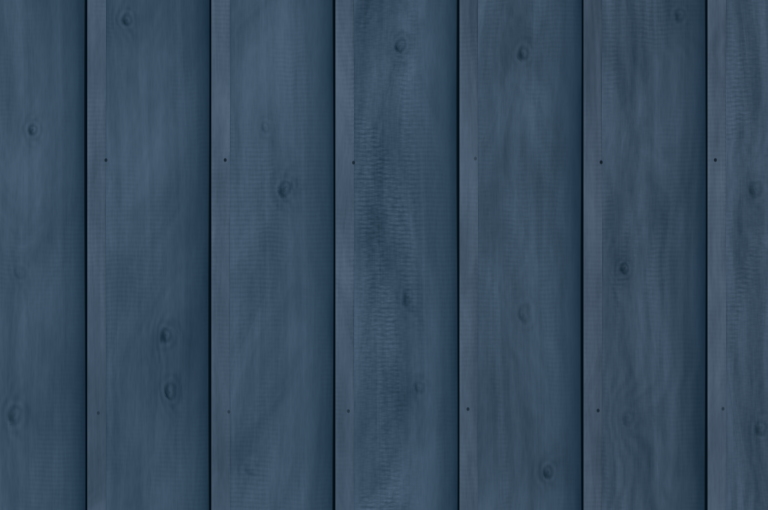
Give the GLSL for this texture, as a Shadertoy shader.

```glsl
#define PITCH 0.2433        // board spacing, in canvas heights
#define FIRST_EDGE 0.170    // left edge of the first whole board
#define BATTEN_WIDTH 0.0375
#define SEAM_WIDTH 0.0042
#define SHADOW_REACH 0.032
#define SAW_LINES 112.0
#define RING_DENSITY 230.0
#define DEEP_BLUE vec3(0.09, 0.17, 0.23)
#define PALE_BLUE vec3(0.30, 0.38, 0.46)
#define SHADE_BLUE vec3(0.05, 0.14, 0.21)
#define SEAM_COLOR vec3(0.02, 0.06, 0.09)

float hash(vec2 p) {
    vec3 q = fract(vec3(p.xyx) * 0.1031);
    q += dot(q, q.yzx + 33.33);
    return fract((q.x + q.y) * q.z);
}

// Warped sine octaves, roughly -1 to 1
float layeredSines(vec2 p, float seed) {
    float sum = 0.0, amp = 0.6;
    for (int i = 0; i < 5; i++) {
        p = mat2(0.8, 0.6, -0.6, 0.8) * p * 1.8 + sin(p.yx * 1.3 + seed);
        sum += amp * sin(p.x) * cos(p.y);
        amp *= 0.6;
    }
    return sum;
}

// Distance to the nearest jittered cell point
float cellular(vec2 p) {
    vec2 cell = floor(p), f = fract(p);
    float nearest = 2.0;
    for (int j = -1; j <= 1; j++)
        for (int i = -1; i <= 1; i++) {
            vec2 o = vec2(i, j), c = cell + o;
            vec2 jitter = vec2(hash(c + 40.0), hash(c + 91.0));
            nearest = min(nearest, length(o + jitter - f));
        }
    return nearest;
}

void mainImage(out vec4 fragColor, in vec2 fragCoord) {
    float px = 1.0 / iResolution.y;
    vec2 p = fragCoord * px;

    // Board layout
    float u = (p.x - FIRST_EDGE) / PITCH;
    float board = floor(u);
    float x = fract(u) * PITCH;
    float toSeam = PITCH - x;
    float batten = 1.0 - smoothstep(-px, px, x - BATTEN_WIDTH);
    float seed = 7.3 * board + 3.1 * step(x, BATTEN_WIDTH);
    vec2 q = vec2(x, p.y);

    // Board character: rough sawn in the middle, more figured to the right
    float rough = exp(-pow(board - 2.0, 2.0) * 1.5) + 0.7 * smoothstep(3.0, 5.0, board);
    float figure = mix(0.35, 1.0, smoothstep(2.0, 4.0, board));

    // Knots bend the rings around them
    float bulge = 0.0, core = 0.0, halo = 0.0, eye = 0.0;
    for (int i = 0; i < 3; i++) {
        vec2 id = vec2(board + 20.0, float(i) * 5.0 + 3.0);
        vec2 center = vec2(mix(0.08, 0.19, hash(id)), (float(i) + hash(id + 9.0)) / 3.0);
        float radius = mix(0.012, 0.021, hash(id + 17.0));
        vec2 d = (q - center) * vec2(1.0, 0.8) / radius;
        d += 0.3 * layeredSines(q * 25.0, seed);
        float r2 = dot(d, d);
        float strength = mix(0.35, 1.0, hash(id + 31.0));
        bulge += exp(-r2 * 0.12);
        halo += strength * exp(-r2 * 0.16);
        eye += strength * exp(-r2 * 0.8) * sin(8.0 * sqrt(r2));
        core += strength * exp(-dot(d + vec2(0.3, 0.2), d + vec2(0.3, 0.2)) * 5.0);
    }
    float face = 1.0 - batten;

    // Wood surface
    float broad = layeredSines(q * vec2(7.0, 2.6), seed + 1.0);
    float blotch = layeredSines(q * vec2(17.0, 6.0), seed);
    float streak = layeredSines(q * vec2(70.0, 4.0), seed + 2.0);
    float warp = layeredSines(q * vec2(6.0, 1.5), seed + 5.0);
    float rings = sin(x * RING_DENSITY + 9.0 * warp + 16.0 * bulge * face);
    float fibre = cellular(vec2(p.x * 190.0, p.y * 40.0)) - 0.5;
    float grit = cellular(p * vec2(75.0, 190.0)) - 0.5;
    float saw = sin(6.2832 * SAW_LINES * p.y + 2.5 * blotch + 9.0 * x);
    float sawPatch = smoothstep(-0.3, 0.6, layeredSines(q * vec2(13.0, 4.0), seed + 8.0));
    float roughBand = rough * smoothstep(0.02, 0.06, x) * (1.0 - smoothstep(0.11, 0.2, x));

    float tone = 0.72 + 0.12 * (hash(vec2(board + 50.0, 4.0)) - 0.5);
    tone += 0.13 * broad + 0.14 * blotch + 0.08 * streak + 0.08 * fibre;
    tone += 0.07 * figure * rings * (0.6 + 0.5 * warp);
    tone += saw * sawPatch * (0.03 + 0.05 * roughBand);
    tone -= roughBand * (0.12 + 0.2 * grit * (0.6 + 0.8 * sawPatch) - 0.1 * blotch);
    tone -= face * (0.2 * halo * (0.8 + 0.5 * rings) - 0.16 * eye + 0.45 * core);
    tone += 0.05 * batten;

    // Batten edges
    float wear = 0.6 + 0.4 * sin(p.y * 9.0 + seed);
    tone -= 0.14 * wear * exp(-pow((x - BATTEN_WIDTH) / 0.0025, 2.0));
    tone += 0.08 * wear * exp(-pow((x - 0.004) / 0.002, 2.0));

    vec3 color = mix(DEEP_BLUE, PALE_BLUE, clamp(tone, -0.3, 1.2));
    color += vec3(0.014, 0.0, -0.004) * (figure - 0.5 + 0.6 * batten);

    // Nail heads in two rows, some nearly painted over
    for (int i = 0; i < 2; i++) {
        vec2 id = vec2(board + 60.0, float(i) + 2.0);
        vec2 nail = vec2(mix(0.016, 0.042, hash(id)), 0.19 + 0.49 * float(i) + 0.01 * hash(id + 5.0));
        float dist = length((q - nail) * vec2(1.0, 0.8));
        float visible = mix(0.25, 0.8, hash(id + 13.0));
        color = mix(color, SEAM_COLOR, visible * (1.0 - smoothstep(0.001, 0.0015 + 1.5 * px, dist)));
    }

    // Shadow cast by the next board, then the dark gap
    float shade = exp(-toSeam / SHADOW_REACH) * (0.9 + 0.2 * blotch);
    color = mix(color, SHADE_BLUE, clamp(0.85 * shade, 0.0, 1.0));
    float gap = SEAM_WIDTH * (0.85 + 0.25 * sin(p.y * 5.0 + board * 2.0));
    float gapMask = 1.0 - smoothstep(gap - px, gap + px, toSeam);
    gapMask = max(gapMask, 0.6 * (1.0 - smoothstep(0.0, 1.5 * px, x)));
    color = mix(color, SEAM_COLOR, gapMask);

    fragColor = vec4(color, 1.0);
}
```
